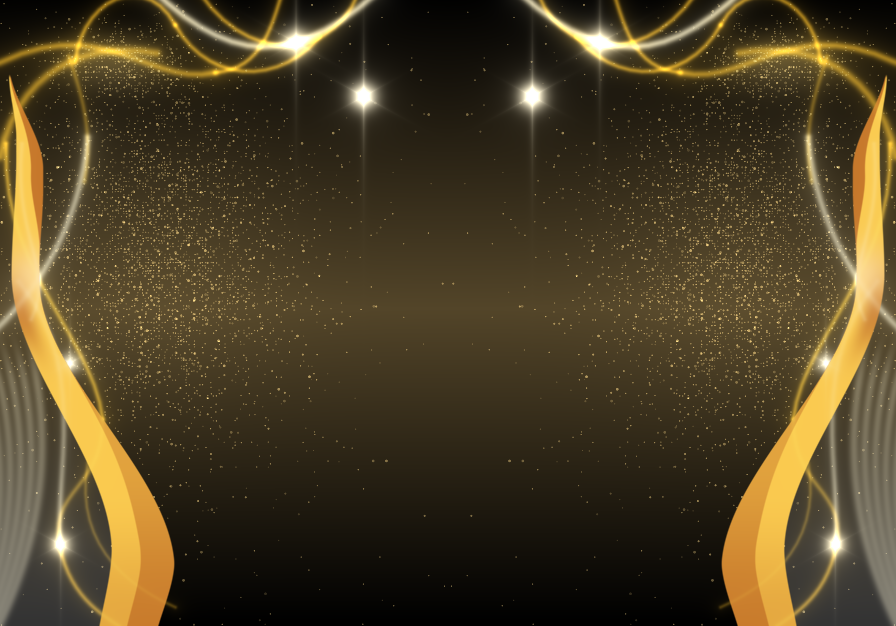
Reproduce this background procedurally as a Shadertoy shader.

```glsl
// Mirrored gold stage: a dark backdrop with a warm horizon, drifting dust, glowing
// strands (sampled Bezier curves), star glints and a satin ribbon on each side.
// Lengths are in canvas heights; x runs inward from the nearer side edge.

#define HORIZON 0.507
#define BACKDROP vec3(0.325, 0.270, 0.160)
#define DUST vec3(0.66, 0.57, 0.36)
#define GOLD vec3(0.60, 0.45, 0.09)
#define PEARL vec3(0.74, 0.71, 0.60)
#define RIBBON_LIGHT vec3(0.98, 0.79, 0.31)
#define RIBBON_DEEP vec3(0.74, 0.41, 0.14)
#define STRAND_STEPS 14
#define DUST_AMOUNT 0.42

float hash(vec2 p) {
    vec3 q = fract(p.xyx * 0.1031);
    q += dot(q, q.yzx + 33.33);
    return fract((q.x + q.y) * q.z);
}

float segmentDistance(vec2 p, vec2 a, vec2 b) {
    vec2 ab = b - a;
    return length(p - a - ab * clamp(dot(p - a, ab) / dot(ab, ab), 0.0, 1.0));
}

// Soft light around a cubic Bezier curve
float strand(vec2 p, vec2 a, vec2 b, vec2 c, vec2 d, float width) {
    float dist = 10.0;
    vec2 last = a;
    for (int i = 1; i <= STRAND_STEPS; i++) {
        float t = float(i) / float(STRAND_STEPS), s = 1.0 - t;
        vec2 next = s*s*s*a + 3.0*s*s*t*b + 3.0*s*t*t*c + t*t*t*d;
        dist = min(dist, segmentDistance(p, last, next));
        last = next;
    }
    return 0.75 * exp(-dist * dist / (width * width)) + 0.25 * exp(-dist / (3.0 * width));
}

float glint(vec2 p, vec2 centre, float size) {
    vec2 q = (p - centre) / size;
    float core = exp(-dot(q, q) * 90.0) + 0.45 * exp(-length(q) * 9.0);
    float upright = exp(-abs(q.x) * 55.0 - abs(q.y) * 3.2);
    float slant = exp(-abs(q.y + 0.55 * q.x) * 50.0 - abs(q.x) * 9.0)
                + exp(-abs(q.y - 0.55 * q.x) * 50.0 - abs(q.x) * 12.0);
    return core + 0.55 * upright + 0.4 * slant;
}

// Jittered dots on three grids, thinned by the local density
float dust(vec2 p, float density, float pixel) {
    float sum = 0.0;
    for (int i = 0; i < 3; i++) {
        float scale = 230.0 / (1.0 + 0.6 * float(i));
        vec2 cell = floor(p * scale), seed = cell + 71.0 * float(i);
        vec2 spot = 0.3 + 0.4 * vec2(hash(seed + 11.0), hash(seed + 37.0));
        float d = length(p * scale - cell - spot), soft = pixel * scale * 0.6;
        float dot_ = 1.0 - smoothstep(0.2 - 0.5 * soft, 0.2 + soft, d);
        float chance = density * DUST_AMOUNT / (1.0 + 1.2 * float(i));
        sum += dot_ * step(hash(seed), chance) * (0.25 + 0.75 * hash(seed + 5.0));
    }
    return sum;
}

vec3 strands(vec2 p) {
    float gold = 0.0, pearl = 0.0;
    // Garlands along the top
    pearl += strand(p, vec2(.24,1.02), vec2(.37,.895), vec2(.47,.895), vec2(.60,1.01), .006);
    gold += strand(p, vec2(.32,1.01), vec2(.40,.895), vec2(.53,.905), vec2(.572,1.01), .004);
    gold += strand(p, vec2(0,.90), vec2(.167,.98), vec2(.24,.86), vec2(.344,.884), .006);
    gold += strand(p, vec2(.344,.884), vec2(.41,.89), vec2(.43,.94), vec2(.45,1.01), .004);
    gold += strand(p, vec2(.12,.90), vec2(.13,1.0), vec2(.23,1.05), vec2(.28,.96), .004);
    gold += strand(p, vec2(.28,.96), vec2(.33,.87), vec2(.44,.86), vec2(.51,.94), .004);
    gold += strand(p, vec2(0,.75), vec2(.03,.89), vec2(.14,.935), vec2(.25,.915), .007);
    // Swirls down the side
    gold += 0.6 * strand(p, vec2(.11,.91), vec2(.13,.85), vec2(.15,.79), vec2(.135,.71), .004);
    pearl += 0.8 * strand(p, vec2(.14,.78), vec2(.13,.66), vec2(.075,.55), vec2(-.01,.47), .006);
    pearl += 0.7 * strand(p, vec2(.035,.77), vec2(.02,.62), vec2(.09,.57), vec2(.05,.49), .004);
    gold += strand(p, vec2(.01,.77), vec2(0,.57), vec2(.15,.46), vec2(.164,.33), .004);
    gold += 0.7 * strand(p, vec2(.164,.33), vec2(.165,.22), vec2(.08,.22), vec2(.095,.13), .004);
    pearl += 0.6 * strand(p, vec2(.03,.55), vec2(.14,.42), vec2(.09,.25), vec2(.095,.13), .005);
    gold += strand(p, vec2(.095,.13), vec2(.11,.05), vec2(.16,.02), vec2(.19,0), .004);
    gold += 0.5 * strand(p, vec2(.14,.26), vec2(.12,.14), vec2(.19,.07), vec2(.28,.03), .003);
    // Bowed veil in the lower corner
    float t = (0.48 - p.y) / 0.5;
    float veil = smoothstep(0.0, 0.2, t);
    for (int i = 0; i < 5; i++) {
        float k = float(i), x = -0.05 + 0.022 * k + 0.2 * t * (1.0 - t) - 0.012 * k * t;
        pearl += 0.42 * veil * exp(-pow((p.x - x) / 0.008, 2.0));
    }
    return gold * GOLD + pearl * PEARL;
}

void mainImage(out vec4 fragColor, in vec2 fragCoord) {
    float pixel = 1.0 / iResolution.y;
    vec2 p = fragCoord * pixel;
    p.x = min(p.x, iResolution.x * pixel - p.x);
    float depth = 1.0 - p.y;

    // Ribbon edges as functions of depth
    float left = 0.0145 + 0.0115 * smoothstep(.12, .22, depth) - 0.0075 * smoothstep(.25, .44, depth)
               + 0.160 * smoothstep(.437, .883, depth) - 0.026 * smoothstep(.874, 1.06, depth);
    float right = 0.0145 + 0.0545 * smoothstep(.10, .27, depth) - 0.006 * smoothstep(.30, .43, depth)
                + 0.216 * smoothstep(.446, .911, depth) - 0.037 * smoothstep(.892, 1.06, depth);

    // Backdrop, corner haze and dust
    vec3 col = BACKDROP * max(0.0, 1.0 - abs(p.y - HORIZON) / 0.5);
    col += vec3(0.20) * smoothstep(0.45, 0.0, p.y) * step(p.x, 0.5 * (left + right));
    vec2 cloud = (p - vec2(0.25, 0.60)) / vec2(0.18, 0.23);
    vec2 puff = (p - vec2(0.18, 0.90)) / vec2(0.09, 0.045);
    float drift = exp(-dot(cloud, cloud)), plume = exp(-dot(puff, puff));
    col += DUST * (dust(p, drift + 1.2 * plume + 0.012, pixel) * 0.7 + 0.07 * drift + 0.35 * plume);

    // Strands and glints, screened over the backdrop
    vec3 light = strands(p);
    float stars = glint(p, vec2(.581, .846), .20) + 0.8 * glint(p, vec2(.473, .932), .20)
                + 0.7 * glint(p, vec2(.112, .42), .14) + 0.8 * glint(p, vec2(.097, .13), .15);
    light += stars * vec3(0.90, 0.86, 0.74);
    col = 1.0 - (1.0 - min(col, 1.0)) * (1.0 - min(light, 1.0));

    // Two-panel satin ribbon
    float across = (p.x - left) / max(right - left, 0.001);
    float seam = mix(mix(0.55, 1.0, smoothstep(.28, .41, depth)), 0.47, smoothstep(.57, .86, depth));
    float panel = smoothstep(-1.0, 1.0, (across - seam) * (right - left) / pixel);
    float sheen = exp(-pow((depth - 0.72) / 0.18, 2.0));
    vec3 front = mix(RIBBON_LIGHT, RIBBON_DEEP, 0.35 * smoothstep(.78, 1.0, depth));
    float fold = exp(-pow((depth - 0.50) / 0.06, 2.0)) * smoothstep(0.9, 0.2, across);
    front = mix(front, RIBBON_DEEP, 0.75 * fold);
    vec3 back = mix(RIBBON_DEEP, RIBBON_LIGHT, 0.15 + 0.45 * sheen);
    vec3 satin = mix(front, back, panel);
    satin = 1.0 - (1.0 - satin) * (1.0 - 0.35 * min(light, 1.0));
    float flare = exp(-dot(p - vec2(.05, .56), p - vec2(.05, .56)) / 0.0022);
    satin = mix(satin, vec3(1.0, 0.90, 0.78), 0.5 * flare);
    float cover = smoothstep(-pixel, pixel, p.x - left) * smoothstep(-pixel, pixel, right - p.x);
    col = mix(col, satin, cover * smoothstep(0.118, 0.125, depth));

    fragColor = vec4(clamp(col, 0.0, 1.0), 1.0);
}
```
